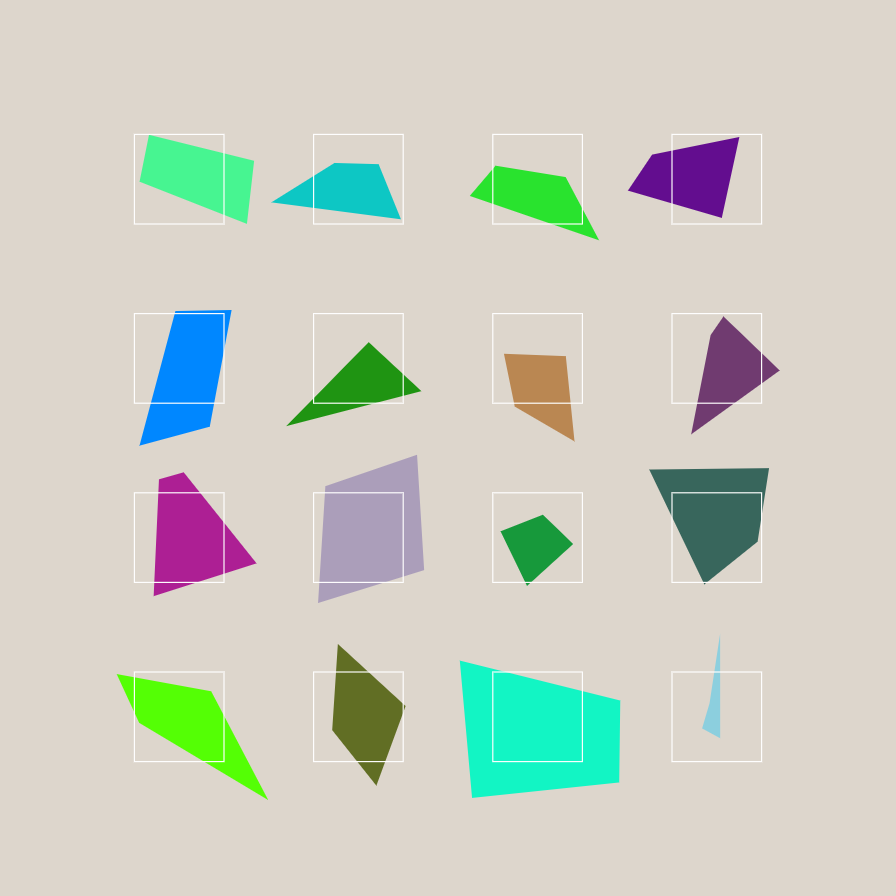
This pattern is drawn by a Shadertoy shader. Its source:

```glsl
#define PITCHES 5.0        // cell pitches across the canvas, margins included
#define CELLS 4.0          // cells per side, centred on the canvas
#define HALF_SIDE 0.25     // half the square's side, in cells
#define JITTER 0.25        // largest corner displacement, in cells
#define LINE_WIDTH 0.0065  // outline width, in cells
#define SEED 7u
#define PAPER vec3(0.867, 0.839, 0.800)
#define LINE_COLOR vec3(1.0)

// Fill colours, row by row from the bottom left
const vec3 PALETTE[16] = vec3[16](
    vec3(0.33, 1.00, 0.02), vec3(0.38, 0.43, 0.14), vec3(0.07, 0.96, 0.77), vec3(0.55, 0.81, 0.87),
    vec3(0.68, 0.12, 0.58), vec3(0.67, 0.62, 0.73), vec3(0.09, 0.60, 0.23), vec3(0.22, 0.40, 0.36),
    vec3(0.00, 0.53, 1.00), vec3(0.12, 0.58, 0.07), vec3(0.73, 0.53, 0.32), vec3(0.44, 0.23, 0.44),
    vec3(0.28, 0.96, 0.57), vec3(0.05, 0.78, 0.77), vec3(0.16, 0.89, 0.18), vec3(0.39, 0.05, 0.56));

uint scramble(uint n) {
    n = n * 747796405u + 2891336453u;
    n = ((n >> ((n >> 28) + 4u)) ^ n) * 277803737u;
    return (n >> 22) ^ n;
}

vec2 hash2(uint n) {
    uint a = scramble(n + SEED * 1013u);
    uint b = scramble(a);
    return vec2(a & 65535u, b & 65535u) / 65535.0;
}

// Square corners in winding order, each pushed at random
vec2 corner(int i, uint id) {
    vec2 side = vec2(i == 1 || i == 2 ? 1.0 : -1.0, i >= 2 ? 1.0 : -1.0);
    return side * HALF_SIDE + (hash2(id * 4u + uint(i)) * 2.0 - 1.0) * JITTER;
}

// Signed distance to a quadrilateral, convex or concave
float quadDistance(vec2 p, uint id) {
    float nearest = 1e3, side = 1.0;
    vec2 previous = corner(3, id);
    for (int i = 0; i < 4; i++) {
        vec2 current = corner(i, id);
        vec2 edge = previous - current;
        vec2 w = p - current;
        vec2 gap = w - edge * clamp(dot(w, edge) / dot(edge, edge), 0.0, 1.0);
        nearest = min(nearest, dot(gap, gap));
        bvec3 crossing = bvec3(p.y >= current.y, p.y < previous.y, edge.x * w.y > edge.y * w.x);
        if (all(crossing) || all(not(crossing))) side = -side;
        previous = current;
    }
    return side * sqrt(nearest);
}

float coverage(float dist, float pixel) {
    return clamp(0.5 - dist / pixel, 0.0, 1.0);
}

void mainImage(out vec4 fragColor, in vec2 fragCoord) {
    float pixel = PITCHES / iResolution.y;
    vec2 grid = fragCoord / iResolution.xy * PITCHES - 0.5 * (PITCHES - CELLS);
    vec2 cell = floor(grid);
    vec2 local = grid - cell - 0.5;
    vec3 color = PAPER;

    // The half-pitch margins stay plain, so opposite edges join
    if (all(greaterThanEqual(cell, vec2(0.0))) && all(lessThan(cell, vec2(CELLS)))) {
        int id = int(cell.x + cell.y * CELLS);
        color = mix(color, PALETTE[id], coverage(quadDistance(local, uint(id)), pixel));

        // Undistorted square outline on top
        float rim = abs(max(abs(local.x), abs(local.y)) - HALF_SIDE) - 0.5 * LINE_WIDTH;
        color = mix(color, LINE_COLOR, coverage(rim, pixel));
    }
    fragColor = vec4(color, 1.0);
}
```
